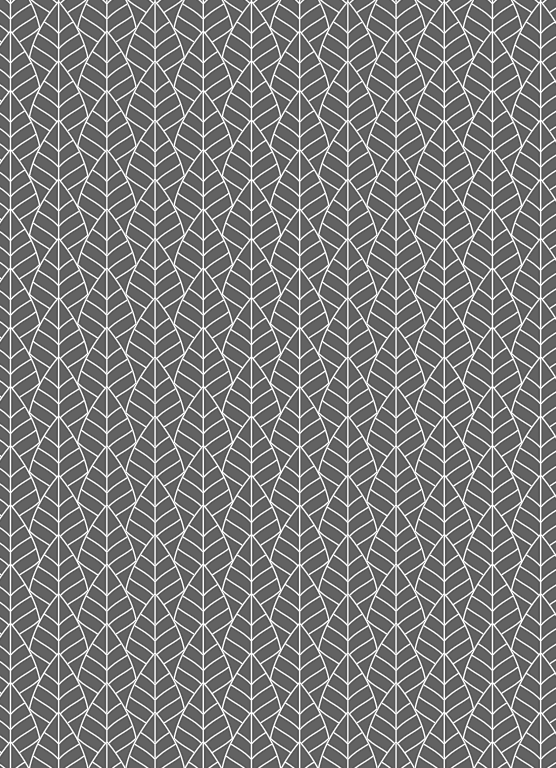
Write a Shadertoy shader that draws this pattern.

```glsl
const float ROWS = 12.97;          // leaf repeats down the canvas
const float COLUMN_STEP = 0.814;   // stem spacing, in leaf repeats
const float LINE_HALF = 0.012;
const float HALO_START = 0.034;
const float HALO_END = 0.046;
const int LAYERS = 6;
const int VEINS = 4;
const vec3 GROUND = vec3(0.383);
const vec3 HALO = vec3(0.335);
const vec3 LINE = vec3(1.0);

// Signed distance to the leaf outline, positive inside
float leafEdge(float side, float depth) {
    float halfWidth = depth * (0.837 - 0.334 * depth);
    float slope = 0.837 - 0.668 * depth;
    return (halfWidth - side) / sqrt(1.0 + slope * slope);
}

// Distance to an S-curved vein rising outward from the stem
float veinDistance(float side, float depth, float root) {
    float rise = side * (1.1 + side * (-1.776 + 2.21 * side));
    float slope = 1.1 + side * (-3.552 + 6.63 * side);
    return abs(root - rise - depth) / sqrt(1.0 + slope * slope);
}

// Distance to the stem and veins inside one leaf
float ribDistance(float side, float depth) {
    float nearest = side;
    for (int i = 0; i < VEINS; i++) {
        float root = 0.54 + 0.26 * float(i);
        nearest = min(nearest, veinDistance(side, depth, root));
    }
    return nearest;
}

// Overlapping leaves, layered from back to front
float leafPattern(vec2 p) {
    float column = floor(p.x / COLUMN_STEP);
    float firstTip = floor(2.0 * p.y) - 4.0;
    float nearest = 1.0;
    for (int i = 0; i < LAYERS; i++) {
        float tip = firstTip + float(i);
        // Alternate columns are dropped by half a repeat
        float stem = column + mod(tip + column, 2.0);
        float side = abs(p.x - stem * COLUMN_STEP);
        float depth = p.y - 0.5 * tip;
        float edge = leafEdge(side, depth);
        float behind = edge > 0.0 ? ribDistance(side, depth) : nearest;
        nearest = min(behind, abs(edge));
    }
    return nearest;
}

void mainImage(out vec4 fragColor, in vec2 fragCoord) {
    vec2 uv = fragCoord / iResolution.y;
    vec2 p = vec2(uv.x, 1.0 - uv.y) * ROWS;
    float pixel = ROWS / iResolution.y;

    // Align an even stem and its leaf tip with the canvas
    vec2 origin = vec2(0.217 * COLUMN_STEP, 0.525);
    float lineDistance = leafPattern(p - origin);

    // Dark rim around smooth white lines
    float ink = clamp(0.5 + (LINE_HALF - lineDistance) / pixel, 0.0, 1.0);
    float open = smoothstep(HALO_START, HALO_END, lineDistance);
    vec3 color = mix(mix(HALO, GROUND, open), LINE, ink);
    fragColor = vec4(color, 1.0);
}
```
